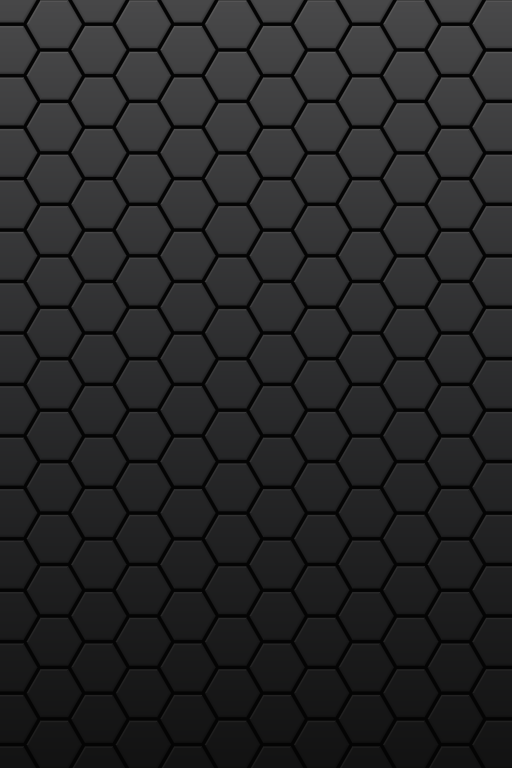
Reproduce this pattern procedurally as a Shadertoy shader.

```glsl
// Dark honeycomb of flat-topped hexagon tiles with black grooves and lit upper bevels.

// Lengths are fractions of the canvas height.
const float PITCH        = 0.0670;               // flat-to-flat size of one cell
const vec2  FIRST_CENTER = vec2(0.0707, 0.9014); // centre of one reference cell
const float GROOVE_HALF  = 0.0023;
const float BEVEL_WIDTH  = 0.0017;
const float SHADE_WIDTH  = 0.0045;
const vec2  LIGHT_DIR    = vec2(-0.5, 0.866);

const vec3  TOP_COLOR    = vec3(0.280, 0.280, 0.284);
const vec3  MIDDLE_COLOR = vec3(0.168, 0.170, 0.176);
const vec3  BOTTOM_COLOR = vec3(0.072, 0.072, 0.073);
const vec3  GROOVE_COLOR = vec3(0.014);
const vec3  GLINT_COLOR  = vec3(0.095, 0.092, 0.088);
const float EDGE_SHADE   = 0.22;
const float TILE_FADE    = 0.06;

// Offset from the centre of the nearest hexagon.
vec2 hexLocal(vec2 p) {
    vec2 period = PITCH * vec2(sqrt(3.0), 1.0);
    vec2 a = mod(p + 0.5 * period, period) - 0.5 * period;
    vec2 b = mod(p, period) - 0.5 * period;
    return dot(a, a) < dot(b, b) ? a : b;
}

// Outward normal of the side nearest to a local point.
vec2 nearestSide(vec2 q) {
    vec2 slanted = vec2(0.8660254, 0.5);
    vec2 mirrored = abs(q);
    vec2 side = dot(mirrored, slanted) > mirrored.y ? slanted : vec2(0.0, 1.0);
    return side * vec2(q.x < 0.0 ? -1.0 : 1.0, q.y < 0.0 ? -1.0 : 1.0);
}

vec3 verticalGradient(float y) {
    vec3 lower = mix(BOTTOM_COLOR, MIDDLE_COLOR, clamp(2.0 * y, 0.0, 1.0));
    return mix(lower, TOP_COLOR, clamp(2.0 * y - 1.0, 0.0, 1.0));
}

void mainImage(out vec4 fragColor, in vec2 fragCoord) {
    vec2 uv = fragCoord / iResolution.y;
    float pixel = 1.0 / iResolution.y;

    vec2 local = hexLocal(uv - FIRST_CENTER);
    vec2 normal = nearestSide(local);
    float inset = 0.5 * PITCH - dot(local, normal) - GROOVE_HALF;
    float light = dot(normal, LIGHT_DIR);

    // Tile face, slightly brighter toward its top
    vec3 color = verticalGradient(uv.y) * (1.0 + TILE_FADE * local.y / PITCH);

    // Soft shade along the rim, stronger on the sides facing away from the light
    float rim = 1.0 - smoothstep(0.0, SHADE_WIDTH, inset);
    color *= 1.0 - EDGE_SHADE * rim * (0.5 - 0.5 * light);

    // Thin glint on the lit bevels, dimmer lower down
    float glint = 1.0 - smoothstep(BEVEL_WIDTH - pixel, BEVEL_WIDTH + pixel, inset);
    color += GLINT_COLOR * glint * max(light, 0.0) * mix(0.55, 1.0, uv.y);

    // Groove between tiles
    float face = smoothstep(-0.75 * pixel, 0.75 * pixel, inset);
    color = mix(GROOVE_COLOR, color, face);

    fragColor = vec4(color, 1.0);
}
```
